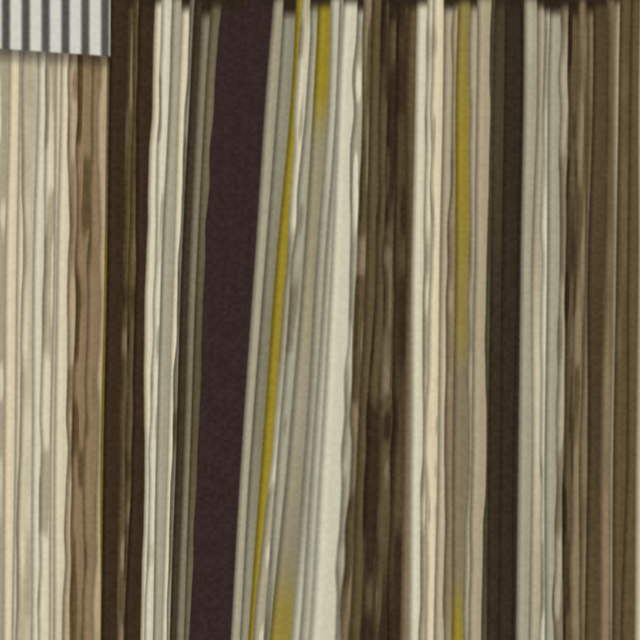
This texture is drawn by a WebGL 1 fragment shader. Its source:

```glsl
precision highp float;
// A tightly packed shelf of worn paper sleeves, seen spine-on, with a ribbed metal corner.

uniform vec2 u_resolution;

const float SPINES = 13.0;        // groups of sheets sharing a tone
const float SHEETS = 72.0;        // sheet edges across the canvas
const float EDGE_JITTER = 0.85;   // irregularity of sheet widths
const float EDGE_WAVE = 0.55;     // waviness, in sheet widths
const float EDGE_SOFT = 0.17;     // blur of edges, in sheet widths
const float LEAN = 0.062;         // strongest tilt, beside the dark slab
const float FIRST_TONE = 0.96;
const float CREASE = 0.30;
const float GRAIN = 0.035;

const vec3 SHADOW = vec3(0.22, 0.17, 0.12);
const vec3 UMBER  = vec3(0.35, 0.30, 0.20);
const vec3 KRAFT  = vec3(0.51, 0.45, 0.35);
const vec3 PAPER  = vec3(0.65, 0.60, 0.49);
const vec3 CREAM  = vec3(0.82, 0.77, 0.65);
const vec3 OLIVE  = vec3(0.57, 0.50, 0.16);
const vec3 PLUM   = vec3(0.21, 0.155, 0.155);
const vec3 METAL  = vec3(0.76, 0.75, 0.71);

float hash(vec2 p) {
  return fract(sin(dot(p, vec2(127.1, 311.7))) * 43758.5453);
}

float noise(vec2 p) {
  vec2 i = floor(p), f = fract(p);
  f = f * f * (3.0 - 2.0 * f);
  return mix(mix(hash(i), hash(i + vec2(1.0, 0.0)), f.x),
             mix(hash(i + vec2(0.0, 1.0)), hash(i + vec2(1.0, 1.0)), f.x), f.y);
}

// Reflects a tone back into 0..1, which keeps the tones evenly spread
float fold(float t) {
  return abs(mod(t + 1.0, 2.0) - 1.0);
}

vec3 paperRamp(float tone) {
  vec3 c = mix(SHADOW, UMBER, smoothstep(0.14, 0.26, tone));
  c = mix(c, KRAFT, smoothstep(0.33, 0.45, tone));
  c = mix(c, PAPER, smoothstep(0.54, 0.66, tone));
  return mix(c, CREAM, smoothstep(0.79, 0.91, tone));
}

// Spines vary in width; the widest sits mid-canvas
float spineOf(float u) {
  return floor(u * SPINES - 0.5 * sin(u * 12.566));
}

// Left edge of a sheet, in sheet widths
float sheetEdge(float id, float y) {
  float wave = noise(vec2(id * 7.3, y * 3.5)) - 0.5;
  float ripple = noise(vec2(id * 3.1, y * 17.0)) - 0.5;
  float rough = step(0.55, hash(vec2(id, 5.0)));
  return id + EDGE_JITTER * (hash(vec2(id, 1.0)) - 0.5)
       + EDGE_WAVE * (wave + 0.6 * rough * ripple);
}

vec3 sheetColor(float id, float u, float y, float d) {
  float spine = spineOf((id + 0.5) / SHEETS);
  float base = fract(spine * 0.618034 + FIRST_TONE);
  float relief = 0.15 + 0.85 * smoothstep(0.05, 0.2, base);

  // Tone of this sheet, with scuffs stretched along it
  float spread = relief * mix(0.25, 0.65, hash(vec2(spine, 2.0)));
  float frayed = smoothstep(0.4, 0.9, hash(vec2(id, 5.0)));
  float scuff = noise(vec2(u * 110.0, y * 15.0 + id)) - 0.5;
  float fade = noise(vec2(id * 2.7, y * 2.5)) - 0.5;
  float tone = base + spread * (hash(vec2(id, 3.0)) - 0.5)
             + relief * (0.34 * frayed * scuff + 0.14 * fade);
  vec3 c = paperRamp(fold(tone));

  // Warm or cool tint, plum slab, worn olive spines
  float warmth = hash(vec2(spine, 4.0)) - 0.5 + 0.4 * (hash(vec2(id, 6.0)) - 0.5);
  c *= 1.0 + warmth * vec3(0.10, -0.01, -0.12);
  c = mix(c, PLUM, 0.8 * (1.0 - smoothstep(0.05, 0.12, base)));
  float olive = step(0.93, hash(vec2(id, 8.0))) * relief;
  c = mix(c, OLIVE, olive * smoothstep(0.3, 0.6, noise(vec2(id, y * 4.0))));

  // Crease at the left edge and a rounded, lit middle
  c *= 1.0 - CREASE * relief * exp(-7.0 * d * d);
  c *= 1.0 + 0.07 * relief * exp(-9.0 * (d - 0.55) * (d - 0.55));

  // Uneven top end, with shadow behind
  float top = 0.975 + 0.05 * hash(vec2(id, 9.0));
  return mix(c, SHADOW * 0.85, smoothstep(top - 0.012, top + 0.012, y));
}

vec3 sleeves(vec2 p) {
  float bend = (p.x - 0.40) / 0.14;
  float u = p.x + (1.0 - p.y) * (0.012 + LEAN * exp(-bend * bend));
  float s = u * SHEETS;
  float id = floor(s);
  vec3 c = sheetColor(id - 3.0, u, p.y, 1.0);
  for (int k = -2; k <= 2; k++) {
    float sheet = id + float(k);
    float d = s - sheetEdge(sheet, p.y);
    c = mix(c, sheetColor(sheet, u, p.y, d), smoothstep(-EDGE_SOFT, EDGE_SOFT, d));
  }
  return c;
}

vec3 metalCorner(vec3 c, vec2 p) {
  float lower = p.y - (0.924 - 0.07 * p.x);
  float inside = 1.0 - smoothstep(0.170, 0.175, p.x);
  c *= 1.0 - 0.4 * inside * smoothstep(-0.03, 0.0, lower);
  float rib = abs(fract(p.x / 0.031 + 0.2) - 0.5) * 2.0;
  vec3 ribs = METAL * mix(0.42, 1.08, smoothstep(0.15, 0.65, rib));
  return mix(c, ribs, inside * smoothstep(-0.003, 0.003, lower));
}

void main() {
  vec2 p = gl_FragCoord.xy / u_resolution;
  vec3 c = metalCorner(sleeves(p), p);
  c += GRAIN * (noise(p * 190.0) - 0.5);
  gl_FragColor = vec4(clamp(c, 0.0, 1.0), 1.0);
}
```
